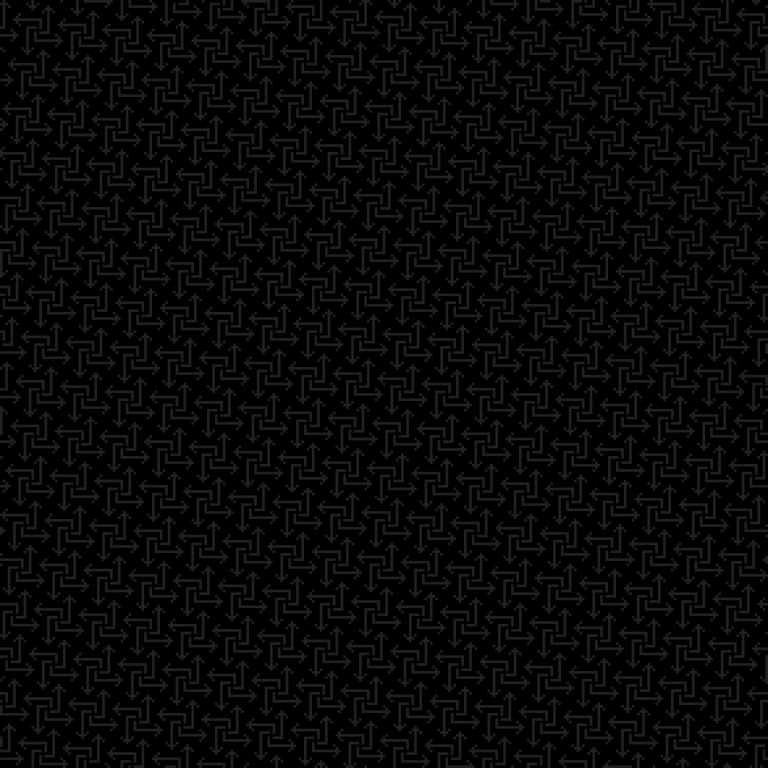
A Shadertoy shader for this pattern:

```glsl
const float CELLS = 293.0;                     // grid cells along the canvas height
const vec2 STEP_ACROSS = vec2(17.0, -2.0);     // lattice vectors, in cells
const vec2 STEP_UP = vec2(2.0, 17.0);
const vec2 ORIGIN = vec2(153.5, 144.5);        // centre of one pinwheel, in cells
const float ARM_OFFSET = 4.0;                  // distance from shaft to pinwheel centre
const float TIP = -9.0;                        // arrow tip along the shaft
const float ELBOW = 1.0;                       // where the shaft bends inward
const float HOOK_LENGTH = 3.0;
const float HALF_LINE = 0.5;
const int BARBS = 2;                           // barb cells on each side of the tip
const vec3 GROUND = vec3(0.0);
const vec3 INK = vec3(0.13);

// Share of a square filter of the given width that lies inside a box
float boxCoverage(vec2 p, vec2 centre, vec2 halfSize, float width) {
    vec2 overlap = halfSize + 0.5 * width - abs(p - centre);
    overlap = clamp(overlap, vec2(0.0), min(vec2(width), 2.0 * halfSize)) / width;
    return overlap.x * overlap.y;
}

// Hooked arrow pointing left
float arrow(vec2 p, float width) {
    vec2 shaftCentre = vec2(0.5 * (TIP + ELBOW), ARM_OFFSET);
    vec2 shaftHalf = vec2(0.5 * (ELBOW - TIP) + HALF_LINE, HALF_LINE);
    float ink = boxCoverage(p, shaftCentre, shaftHalf, width);

    vec2 hookCentre = vec2(ELBOW, ARM_OFFSET - HALF_LINE - 0.5 * HOOK_LENGTH);
    ink += boxCoverage(p, hookCentre, vec2(HALF_LINE, 0.5 * HOOK_LENGTH), width);

    // Stepped barbs
    for (int k = 1; k <= BARBS; k++) {
        float d = float(k);
        vec2 q = vec2(p.x, abs(p.y - ARM_OFFSET));
        ink += boxCoverage(q, vec2(TIP + d, d), vec2(HALF_LINE), width);
    }
    return ink;
}

// Four arrows, a quarter turn apart
float pinwheel(vec2 p, float width) {
    float ink = 0.0;
    for (int i = 0; i < 4; i++) {
        ink += arrow(p, width);
        p = vec2(-p.y, p.x);
    }
    return ink;
}

void mainImage(out vec4 fragColor, in vec2 fragCoord) {
    float pixelWidth = CELLS / iResolution.y;
    vec2 p = fragCoord * pixelWidth - ORIGIN;

    // Nearest point of the tilted square lattice
    vec2 nearest = round(vec2(dot(p, STEP_ACROSS), dot(p, STEP_UP))
                         / dot(STEP_UP, STEP_UP));

    // Arrow tips reach into neighbouring tiles
    float ink = 0.0;
    for (int j = -1; j <= 1; j++) {
        for (int i = -1; i <= 1; i++) {
            vec2 tile = nearest + vec2(i, j);
            vec2 centre = tile.x * STEP_ACROSS + tile.y * STEP_UP;
            ink += pinwheel(p - centre, pixelWidth);
        }
    }

    fragColor = vec4(mix(GROUND, INK, min(ink, 1.0)), 1.0);
}
```
